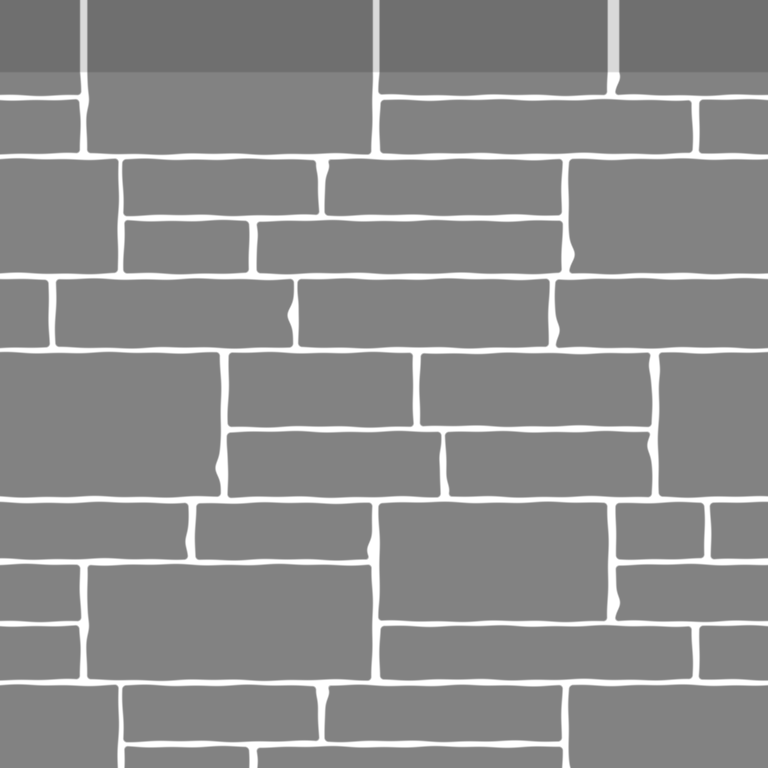
A three.js fragment shader for this texture:

```glsl
varying vec2 vUv;

const vec3 STONE = vec3(0.51);
const vec3 MORTAR = vec3(1.0);
const float WALL_TOP = 0.094;     // rows above this line are stretched upward
const float FIRST_COURSE = 0.204;
const float PERIOD = 0.685;       // height of the repeating set of courses
const float SOFTNESS = 0.0015;

float hash(vec2 p) {
  return fract(sin(dot(p, vec2(12.71, 31.17))) * 437.58);
}

// Uneven edge from layered sines
float roughness(float along, float seed) {
  return 0.0007 * sin(along * 41.0 + seed * 6.28)
       + 0.0005 * sin(along * 97.0 + seed * 17.0);
}

// Chip at one place along an edge
float notch(float along, float reach, float seed) {
  float place = (fract(seed * 7.3) - 0.5) * 1.6 * reach;
  float offset = (along - place) / 0.013;
  float depth = 0.0065 * smoothstep(0.45, 1.0, fract(seed * 13.7));
  return depth * exp(-offset * offset);
}

float roundedBox(vec2 p, vec2 halfSize, float radius) {
  vec2 q = abs(p) - halfSize + radius;
  return length(max(q, 0.0)) + min(max(q.x, q.y), 0.0) - radius;
}

// Signed distance to one stone, wrapped across the canvas
float stone(vec2 p, vec2 low, vec2 high) {
  vec2 center = 0.5 * (low + high);
  vec2 halfSize = 0.5 * (high - low);
  vec2 q = p - center;
  q.x = mod(q.x + 0.5, 1.0) - 0.5;
  float sideSeed = hash(center + vec2(sign(q.x), 0.0));
  float bedSeed = hash(center + vec2(0.0, sign(q.y)));
  vec2 gap = vec2(mix(0.003, 0.006, sideSeed), mix(0.003, 0.0042, bedSeed));
  gap.x += roughness(q.y, sideSeed) + notch(q.y, halfSize.y, sideSeed);
  gap.y += roughness(q.x, bedSeed);
  return roundedBox(q, halfSize - gap, 0.005);
}

// Up to three stones in a row; repeated joints leave a stone out
float run(vec2 p, float top, float bottom, vec4 joints) {
  float d = 1.0;
  for (int i = 0; i < 3; i++) {
    d = min(d, stone(p, vec2(joints[i], top), vec2(joints[i + 1], bottom)));
  }
  return d;
}

float wall(vec2 p) {
  // Two thin rows beside a tall stone
  float d = run(p, 0.204, 0.360, vec4(0.735, 1.157, 1.157, 1.157));
  d = min(d, run(p, 0.204, 0.284, vec4(0.157, 0.419, 0.735, 0.735)));
  d = min(d, run(p, 0.284, 0.360, vec4(0.157, 0.329, 0.735, 0.735)));

  // Single row
  d = min(d, run(p, 0.360, 0.456, vec4(0.068, 0.385, 0.718, 1.068)));

  // Two wider rows beside a tall stone
  d = min(d, run(p, 0.456, 0.651, vec4(0.853, 1.293, 1.293, 1.293)));
  d = min(d, run(p, 0.456, 0.559, vec4(0.293, 0.542, 0.853, 0.853)));
  d = min(d, run(p, 0.559, 0.651, vec4(0.293, 0.577, 0.853, 0.853)));

  // Three rows interlocked with two tall stones
  d = min(d, run(p, 0.651, 0.732, vec4(0.797, 0.922, 1.250, 1.490)));
  d = min(d, run(p, 0.651, 0.812, vec4(0.490, 0.797, 0.797, 0.797)));
  d = min(d, run(p, 0.732, 0.812, vec4(0.797, 1.109, 1.109, 1.109)));
  d = min(d, run(p, 0.732, 0.889, vec4(0.109, 0.490, 0.490, 0.490)));
  return min(d, run(p, 0.812, 0.889, vec4(0.490, 0.906, 1.109, 1.109)));
}

void main() {
  float down = 1.0 - vUv.y;
  float course = FIRST_COURSE + mod(max(down, WALL_TOP) - FIRST_COURSE, PERIOD);
  float d = wall(vec2(vUv.x, course));
  vec3 color = mix(STONE, MORTAR, smoothstep(-SOFTNESS, SOFTNESS, d));

  // Shaded strip along the top
  float shade = 1.0 - smoothstep(WALL_TOP - SOFTNESS, WALL_TOP + SOFTNESS, down);
  gl_FragColor = vec4(color * mix(1.0, 0.85, shade), 1.0);
}
```
